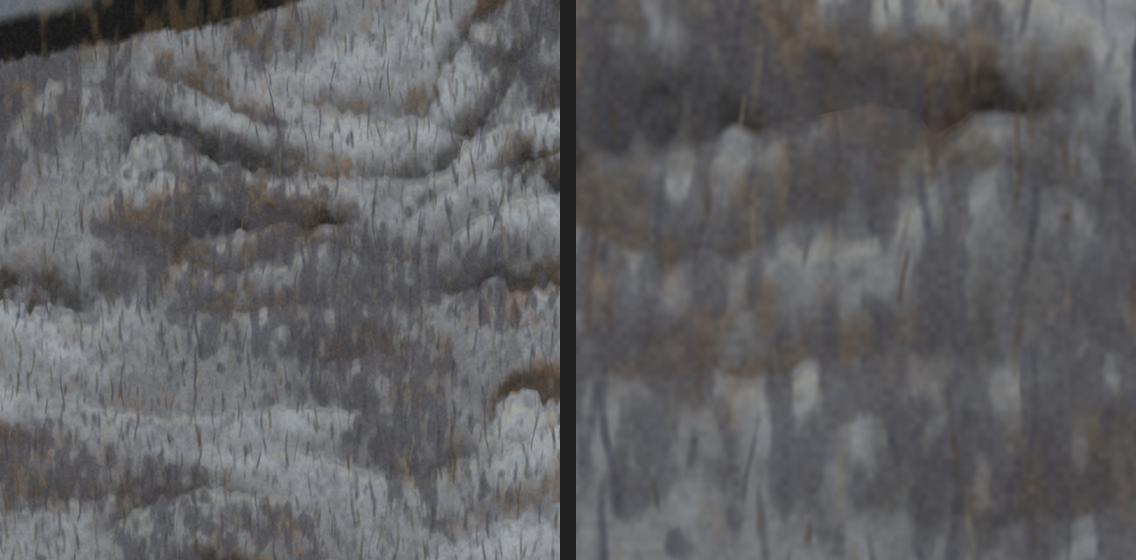
Left: the whole. Right: its middle third, enlarged.
This texture is drawn by a three.js fragment shader. Its source:

```glsl
// Snowy terraced hillside with brown brush, thin bare twigs and a dark gully at the top left.
varying vec2 vUv;

float hash(vec2 p) {
  vec3 q = fract(vec3(p.xyx) * 0.1031);
  q += dot(q, q.yzx + 33.33);
  return fract((q.x + q.y) * q.z);
}

float noise(vec2 p) {
  vec2 i = floor(p);
  vec2 f = fract(p);
  f = f * f * (3.0 - 2.0 * f);
  return mix(mix(hash(i), hash(i + vec2(1.0, 0.0)), f.x),
             mix(hash(i + vec2(0.0, 1.0)), hash(i + 1.0), f.x), f.y);
}

float fbm(vec2 p) {
  float sum = 0.0;
  float amp = 0.533;
  for (int i = 0; i < 4; i++) {
    sum += amp * noise(p);
    p = mat2(1.6, 0.5, -0.5, 1.6) * p + 17.3;
    amp *= 0.5;
  }
  return sum;
}

// Broken terraces: x is the brushy foot, y the snowy slope, z the pale crest line.
vec3 terrace(vec2 uv, float rows, float seed) {
  vec2 p = uv + seed;
  float rise = uv.y * rows - 0.5 * uv.x + seed
             + 2.0 * (noise(p * vec2(2.8, 2.2)) - 0.5) + 0.8 * (noise(p * vec2(6.5, 5.0)) - 0.5)
             + 0.22 * (noise(p * vec2(24.0, 14.0)) - 0.5) + 0.16 * (noise(p * vec2(85.0, 45.0)) - 0.5);
  float row = floor(rise);
  float h = fract(rise);
  float present = smoothstep(0.25, 0.7, noise(vec2(uv.x * 4.2 + row * 5.7, row * 7.3 + seed)));
  float below = smoothstep(0.25, 0.7, noise(vec2(uv.x * 4.2 + (row + 1.0) * 5.7, (row + 1.0) * 7.3 + seed)));
  float foot = smoothstep(0.0, 0.12, h) * (1.0 - smoothstep(0.15, 0.85, h));
  float slope = smoothstep(0.3, 0.85, h) * (1.0 - smoothstep(0.88, 1.0, h));
  float crest = smoothstep(0.78, 0.9, h) * (1.0 - smoothstep(0.92, 1.0, h));
  return vec3(foot * present, slope * below, crest * below);
}

// One leaning, slightly bent stem per cell; x is coverage, y is a random tint.
vec2 twig(vec2 uv, vec2 grid, float seed) {
  vec2 p = uv * grid + seed * vec2(0.37, 0.61);
  p.y += 3.0 * hash(vec2(floor(p.x), seed));
  vec2 id = floor(p) + seed * 19.0;
  vec2 c = fract(p);
  float lean = (hash(id + 3.1) - 0.5) * 0.6;
  float bend = 0.08 * sin(c.y * 6.0 + hash(id + 8.7) * 6.28);
  float x = 0.32 + 0.36 * hash(id) + lean * (c.y - 0.5) + bend;
  float d = abs(c.x - x) / grid.x;
  float top = 0.4 + 0.6 * hash(id + 5.3);
  float span = smoothstep(0.0, 0.2, c.y) * (1.0 - smoothstep(top - 0.3, top, c.y));
  float width = 0.003 + 0.003 * hash(id + 1.9);
  return vec2((1.0 - smoothstep(0.0, width, d)) * span, hash(id + 12.4));
}

void main() {
  vec2 uv = vUv;
  float fine = fbm(uv * vec2(85.0, 65.0));
  float streak = fbm(uv * vec2(52.0, 20.0) + 4.0);
  float clump = fbm(uv * vec2(24.0, 16.0) + 12.0);
  float broad = fbm(uv * vec2(4.0, 7.0) + 31.0);
  vec3 major = terrace(uv, 6.6, 3.7);
  vec3 minor = terrace(uv, 10.5, 8.2);

  // Snow: blue grey and mottled, lighter on the slopes, with scraps of pale crest.
  float light = 0.34 + 0.38 * major.y + 0.22 * minor.y + 0.9 * (broad - 0.5)
              + 0.6 * (clump - 0.5) + 0.9 * (fine - 0.5);
  vec3 color = mix(vec3(0.42, 0.425, 0.44), vec3(0.61, 0.635, 0.655), clamp(light, 0.0, 1.0));
  float crest = max(major.z, 0.7 * minor.z) * smoothstep(0.4, 0.65, noise(uv * vec2(16.0, 9.0)));
  color = mix(color, vec3(0.62, 0.62, 0.58), 0.6 * crest);

  // Brush: ragged patches that start above a crest and thin out upward.
  float thicket = smoothstep(0.38, 0.66, fbm(uv * vec2(4.0, 6.5) + 9.0));
  float cover = 0.85 * major.x + 0.4 * minor.x + 0.5 * thicket - 0.12;
  cover += (1.3 * (clump - 0.5) + 1.2 * (streak - 0.5)) * (0.45 + 0.5 * cover) + 0.8 * (fine - 0.5);
  cover = smoothstep(0.0, 1.0, cover);
  float warm = smoothstep(0.35, 0.6, fbm(uv * vec2(5.0, 8.0) + 50.0));
  vec3 brush = mix(vec3(0.29, 0.285, 0.285), vec3(0.31, 0.265, 0.22), warm);
  brush *= 1.0 + 1.0 * (clump - 0.5) + 0.7 * (streak - 0.5) + 0.7 * (fine - 0.5);
  brush *= 1.0 - 0.3 * smoothstep(0.5, 0.9, major.x);
  color = mix(color, brush, 0.92 * cover);

  // Scrub: small smudged tangles of slate stalks over the snow.
  float tangle = fbm(uv * vec2(66.0, 32.0) + 91.0) + 0.35 * (thicket - 0.5) + 0.5 * (clump - 0.5);
  color = mix(color, vec3(0.28, 0.28, 0.305), 0.62 * smoothstep(0.5, 0.78, tangle));

  // Twigs: overlapping layers of blurred, broken stems in slate, brown and straw.
  for (int i = 0; i < 6; i++) {
    float k = float(i);
    vec2 t = twig(uv, vec2(15.0 + 4.5 * k, 5.5 + 1.6 * k), k + 1.0);
    vec3 stem = mix(vec3(0.25, 0.25, 0.29), vec3(0.29, 0.25, 0.21), step(0.55, t.y));
    stem = mix(stem, vec3(0.45, 0.42, 0.36), step(0.85, t.y));
    float broken = smoothstep(0.3, 0.65, noise(uv * vec2(60.0, 40.0) + 7.0 * k));
    color = mix(color, stem, t.x * broken * (0.2 + 0.4 * fract(t.y * 7.0)));
  }

  // Gully: dark wedge beyond the upper left ridge, with a scrap of snow in the corner.
  float ridge = 0.885 + 0.2 * uv.x + 0.03 * (fbm(uv * vec2(9.0, 5.0)) - 0.5) + 0.02 * (fine - 0.5);
  float gully = smoothstep(-0.006, 0.012, uv.y - ridge);
  vec3 shade = mix(vec3(0.11, 0.11, 0.11), vec3(0.25, 0.22, 0.17),
                   smoothstep(0.35, 0.75, streak + 0.5 * (uv.x - 0.2)));
  float scrap = smoothstep(0.02, 0.05, uv.y - 0.915 - 0.25 * uv.x + 0.08 * (broad - 0.5));
  scrap *= 1.0 - smoothstep(0.08, 0.22, uv.x);
  shade = mix(shade, vec3(0.45, 0.48, 0.51), 0.8 * scrap);
  color = mix(color, shade, gully);

  // Soft sensor grain.
  color += 0.04 * (noise(uv * 240.0) - 0.5);
  gl_FragColor = vec4(color, 1.0);
}
```
